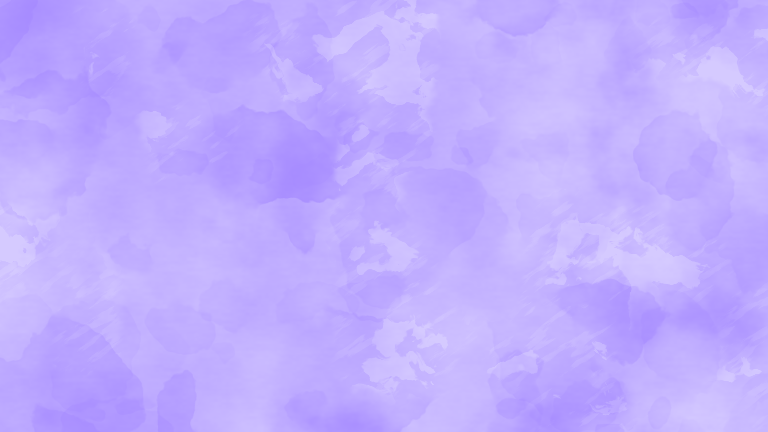
Write a WebGL 2 fragment shader that draws this texture.

```glsl
#version 300 es
precision highp float;

uniform vec2 u_resolution;
out vec4 fragColor;

const vec3 PALE = vec3(0.835, 0.792, 1.0);
const vec3 DEEP = vec3(0.640, 0.530, 1.0);
const float BASE_DENSITY = 0.29;
const float CLOUD_CONTRAST = 0.85;
const float POOL_STRENGTH = 0.32;
const float EDGE_CRISP = 0.004;
const float EDGE_SOFT = 0.060;
const float RIM_WIDTH = 0.006;
const float RIM_STRENGTH = 0.30;
const float WARP_COARSE = 0.17;
const float WARP_FINE = 0.022;
const float GAP_STRENGTH = 0.26;
const float GRAIN_STRENGTH = 0.075;

float hash(vec2 cell, float seed) {
    uvec2 v = uvec2(ivec2(cell) + 4096);
    uint h = v.x * 1597334677u ^ v.y * 3812015801u ^ uint(seed * 8.0) * 2654435769u;
    h = (h ^ (h >> 16)) * 2246822519u;
    h = (h ^ (h >> 13)) * 3266489917u;
    return float((h ^ (h >> 16)) >> 8) / 16777216.0;
}

float noise(vec2 p, float seed) {
    vec2 i = floor(p), f = fract(p);
    f = f * f * f * (f * (f * 6.0 - 15.0) + 10.0);
    float low = mix(hash(i, seed), hash(i + vec2(1, 0), seed), f.x);
    float high = mix(hash(i + vec2(0, 1), seed), hash(i + vec2(1, 1), seed), f.x);
    return mix(low, high, f.y);
}

float fbm(vec2 p, float seed) {
    float sum = 0.0, amplitude = 0.5;
    for (int i = 0; i < 5; i++) {
        sum += amplitude * noise(p, seed + float(i));
        p = mat2(0.8, 0.6, -0.6, 0.8) * p * 2.03 + 7.1;
        amplitude *= 0.5;
    }
    return sum / 0.96875;
}

vec2 warp(vec2 p, float seed) {
    vec2 coarse = vec2(fbm(p * 5.5, seed), fbm(p * 5.5, seed + 10.0)) - 0.5;
    vec2 fine = vec2(fbm(p * 26.0, seed + 20.0), fbm(p * 26.0, seed + 30.0)) - 0.5;
    return p + WARP_COARSE * coarse + WARP_FINE * fine;
}

// Pigment of scattered washes: crisp or bleeding edges with a dried rim
float washes(vec2 p, float size, float presence, float strength, float seed) {
    vec2 q = warp(p, seed) / size;
    float softness = smoothstep(0.46, 0.72, noise(p * 6.0, seed + 40.0));
    float edge = mix(EDGE_CRISP, EDGE_SOFT * min(1.0, size * 4.0), softness);
    float body = mix(0.55, 1.35, fbm(p * 7.0, seed + 45.0));
    float pigment = 0.0;
    for (int y = -1; y <= 1; y++) {
        for (int x = -1; x <= 1; x++) {
            vec2 cell = floor(q) + vec2(x, y);
            if (hash(cell, seed + 50.0) > presence) continue;
            vec2 jitter = vec2(hash(cell, seed + 51.0), hash(cell, seed + 52.0));
            float radius = mix(0.25, 0.52, hash(cell, seed + 53.0));
            float angle = 3.14159 * hash(cell, seed + 54.0);
            vec2 r = q - cell - mix(vec2(0.2), vec2(0.8), jitter);
            r = mat2(cos(angle), sin(angle), -sin(angle), cos(angle)) * r;
            float d = (length(r * vec2(0.88, 1.18)) - radius) * size;
            float fill = smoothstep(edge, -edge, d);
            float rim = fill * exp(-abs(d) / RIM_WIDTH) * (1.0 - softness);
            float load = strength * mix(0.45, 1.4, hash(cell, seed + 55.0));
            pigment += load * (fill * body + RIM_STRENGTH * rim);
        }
    }
    return pigment;
}

// Unpainted paper: torn slivers and dry brush streaks
float gaps(vec2 p) {
    vec2 q = warp(p, 300.0);
    float region = smoothstep(0.56, 0.72, noise(q * 4.5, 310.0));
    float sliver = smoothstep(0.61, 0.65, fbm(q * vec2(10.0, 13.0), 320.0));
    vec2 along = mat2(0.82, -0.57, 0.57, 0.82) * p;
    float streak = smoothstep(0.58, 0.70, fbm(along * vec2(14.0, 60.0), 330.0));
    return region * max(sliver, 0.45 * streak);
}

// Fine paper tooth with mostly horizontal fibres
float paper(vec2 p) {
    float fibre = noise(p * vec2(38.0, 125.0), 400.0);
    float tooth = noise(p * vec2(110.0, 150.0), 410.0);
    return 0.6 * fibre + 0.4 * tooth - 0.5;
}

void main() {
    vec2 p = gl_FragCoord.xy / u_resolution.y;

    // Wet background and soft pools
    float density = BASE_DENSITY + CLOUD_CONTRAST * (fbm(p * 3.0, 100.0) - 0.5);
    density += POOL_STRENGTH * smoothstep(0.58, 0.88, fbm(p * 4.2 + 3.0, 120.0));

    // Glazes from broad to small
    density += washes(p, 0.36, 0.85, 0.20, 1.0);
    density += washes(p + 2.3, 0.22, 0.65, 0.13, 500.0);
    density += washes(p + 5.7, 0.11, 0.35, 0.09, 700.0);

    density -= GAP_STRENGTH * gaps(p);
    density += GRAIN_STRENGTH * paper(p);

    // Gentle shoulder keeps overlapping glazes translucent
    density = min(density, 0.6 + 0.4 * tanh((density - 0.6) / 0.4));
    fragColor = vec4(mix(PALE, DEEP, clamp(density, 0.0, 1.0)), 1.0);
}
```
